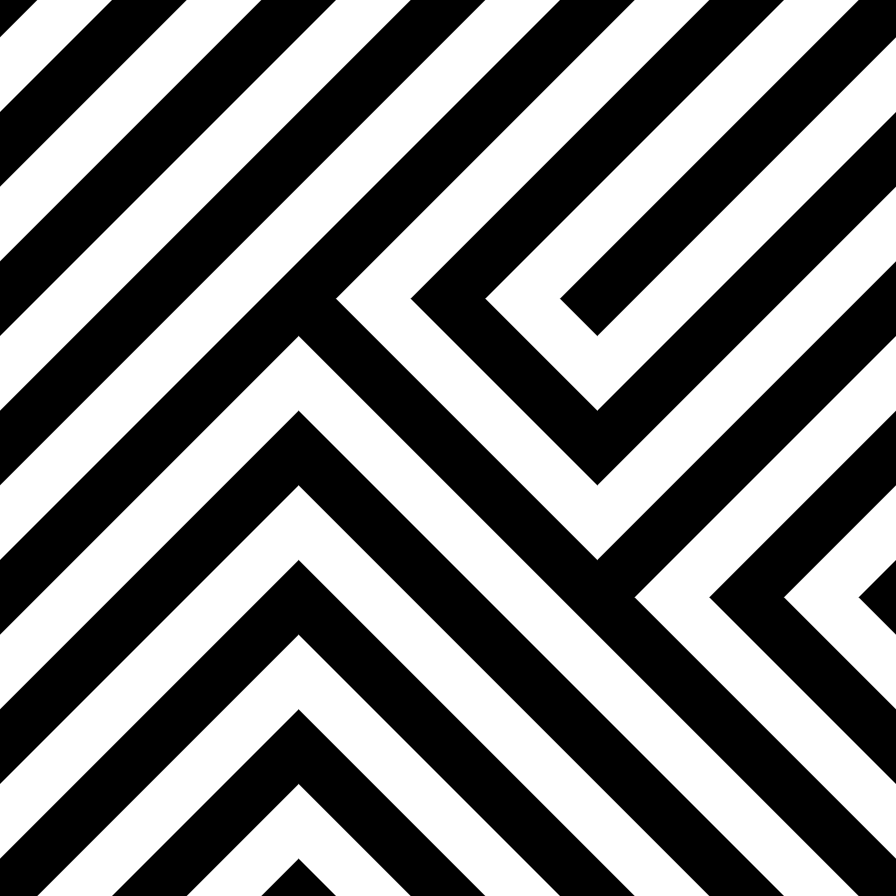
A Shadertoy shader for this pattern:

```glsl
// Diagonal Truchet maze: a square grid of tiles, each filled with parallel
// black and white bands that rise or fall at 45 degrees. Bands are centred on
// tile corners, so they join into chevrons wherever the direction flips.

const float TILES = 3.0;             // tiles along each side of the canvas
const float BANDS_PER_TILE = 2.0;    // black/white periods along a tile edge
const float BLACK_SHARE = 0.5;       // black part of each period
const float EDGE_PIXELS = 1.0;       // half width of the smoothed edge
const vec3 INK = vec3(0.0);
const vec3 PAPER = vec3(1.0);

// Falling tiles form a stepped wedge in the lower right corner.
bool isFalling(vec2 tile) {
    return tile.x > 0.5 && tile.x + tile.y < TILES - 0.5;
}

// Distance to the nearest black band centre, in periods (0 to 0.5).
float bandDistance(vec2 local, bool falling) {
    float across = falling ? local.x + local.y : local.x - local.y;
    return abs(fract(across * BANDS_PER_TILE + 0.5) - 0.5);
}

void mainImage(out vec4 fragColor, in vec2 fragCoord) {
    // Split the canvas into tiles
    vec2 grid = fragCoord / iResolution.xy * TILES;
    vec2 tile = floor(grid);
    float dist = bandDistance(grid - tile, isFalling(tile));

    // Smooth the band edges over a pixel
    float soft = EDGE_PIXELS * TILES * BANDS_PER_TILE / min(iResolution.x, iResolution.y);
    float edge = 0.5 * BLACK_SHARE;
    float paper = smoothstep(edge - soft, edge + soft, dist);

    fragColor = vec4(mix(INK, PAPER, paper), 1.0);
}
```
